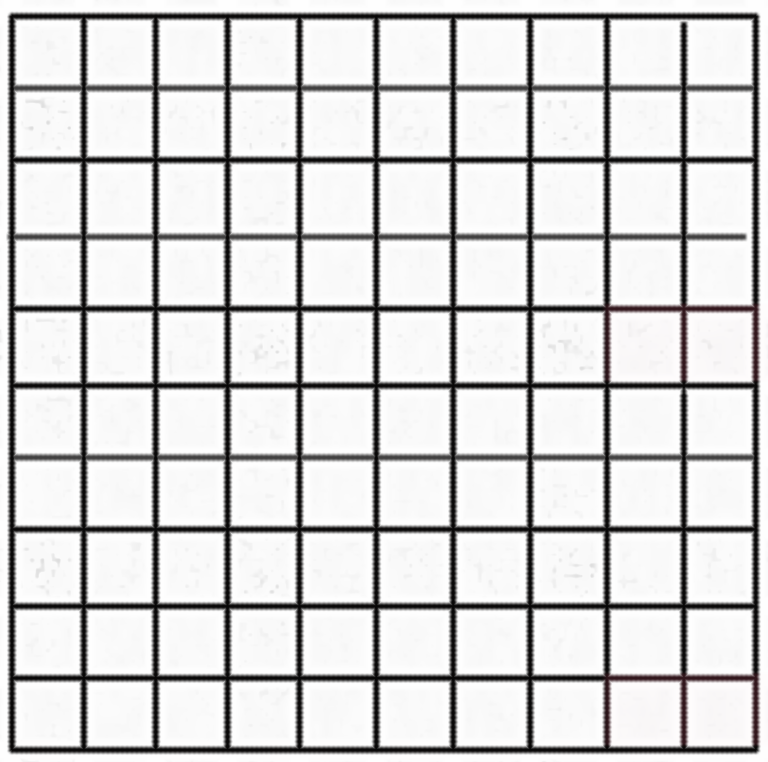
A Shadertoy shader for this pattern:

```glsl
// Ten by ten grid of soft black lines on white paper, with uneven spacing, wear and faint specks.
#define CELLS 10
#define SPAN 160.0                      // grid units across the canvas width
#define PITCH 14.97                     // narrow cell size
#define EXTRA 1.05                      // added size of a wide cell
#define ORIGIN vec2(2.5, 3.4)           // first lines, from the top left
#define CORE 0.08                       // solid half width of a line
#define SOFT 1.15                       // outer half width of a line
#define BEAD 0.06                       // ripple of the line width
#define SPECK 0.13                      // strength of the specks
#define PAPER vec3(0.985)
#define INK vec3(0.035, 0.03, 0.03)
#define RED vec3(0.17, 0.03, 0.06)

float hash(vec2 p) {
    vec3 q = fract(p.xyx * 0.1031);
    q += dot(q, q.yzx + 33.33);
    return fract((q.x + q.y) * q.z);
}

float noise(vec2 p) {
    vec2 i = floor(p), f = fract(p);
    f = f * f * (3.0 - 2.0 * f);
    return mix(mix(hash(i), hash(i + vec2(1, 0)), f.x),
               mix(hash(i + vec2(0, 1)), hash(i + vec2(1, 1)), f.x), f.y);
}

// Position of column line and row line i, with the wide cells counted in
vec2 linePos(float i) {
    vec2 wide = vec2(clamp(i - 4.0, 0.0, 5.0), floor(i * 0.39 + 0.06));
    return ORIGIN + PITCH * i + EXTRA * wide;
}

// Soft interval from a to b
float span(float x, float a, float b, float blur) {
    return smoothstep(a - blur, a + blur, x) * (1.0 - smoothstep(b - blur, b + blur, x));
}

// Ink amount at distance d from a line centre
float stroke(float d, float ripple, float px) {
    return 1.0 - smoothstep(CORE, max(SOFT, CORE + px), abs(d) + ripple);
}

void mainImage(out vec4 fragColor, in vec2 fragCoord) {
    float px = SPAN / iResolution.x;
    vec2 p = vec2(fragCoord.x, iResolution.y - fragCoord.y) * px;
    float blur = max(0.5, px);
    vec2 first = linePos(0.0), last = linePos(float(CELLS));
    vec2 ripple = BEAD * cos(6.2832 * p.yx) * vec2(1.0, 0.4);

    // Lines, cell index and distance to the nearest line
    float ink = 0.0, nearest = SPAN;
    vec2 cell = vec2(-1.0);
    for (int n = 0; n <= CELLS; n++) {
        float i = float(n);
        vec2 d = p - linePos(i);
        cell += step(0.0, d);
        nearest = min(nearest, min(abs(d.x), abs(d.y)));

        // Column: the ninth starts late and is pinched below the fifth row
        float late = n == 9 ? 1.6 : 0.0;
        float pinch = n == 9 ? 0.2 * span(p.y, linePos(5.0).y + 0.5, linePos(5.0).y + 1.6, blur) : 0.0;
        float column = stroke(d.x, ripple.x + pinch, px)
                     * span(p.y, first.y - 0.4 + late, last.y + 0.4, blur);

        // Row: three are paler, one of them shifted left and cut short
        bool pale = n == 1 || n == 3 || n == 6;
        vec2 ends = vec2(first.x - 0.4, last.x + 0.4);
        if (n == 3) ends -= vec2(0.5, 2.4);
        float row = stroke(d.y, ripple.y, px) * (pale ? 0.77 : 1.0)
                  * span(p.x, ends.x, ends.y, blur);
        ink = max(ink, max(column, row));
    }

    // Red wear on the right of two rows
    float worn = span(p.y, linePos(4.0).y - 1.0, linePos(5.0).y - 1.0, blur)
               + span(p.y, linePos(9.0).y - 1.0, last.y - 1.0, blur);
    worn *= smoothstep(-1.5, 0.5, p.x - linePos(8.0).x);

    // Paper: clean halo beside lines, specks stronger in some columns and rows
    float columnWear = cell.x < 1.0 || mod(cell.x, 4.0) == 3.0 ? 1.0 : 0.4;
    float rowWear = mod(cell.y, 3.0) == 1.0 ? 1.0 : 0.35;
    float dust = smoothstep(0.62, 1.0, noise(p * 0.9 + 7.0)) * noise(p * 0.23 + 31.0);
    float inside = smoothstep(1.5, 3.0, nearest);
    vec3 color = PAPER + 0.01 * (1.0 - inside);
    color -= SPECK * columnWear * rowWear * dust * inside;
    color -= 0.012 * noise(p * vec2(0.5, 0.25)) * inside;
    color -= worn * vec3(0.0, 0.008, 0.006);

    color = mix(color, mix(INK, RED, worn * 0.8), ink * (1.0 - 0.06 * worn));
    fragColor = vec4(clamp(color, 0.0, 1.0), 1.0);
}
```
